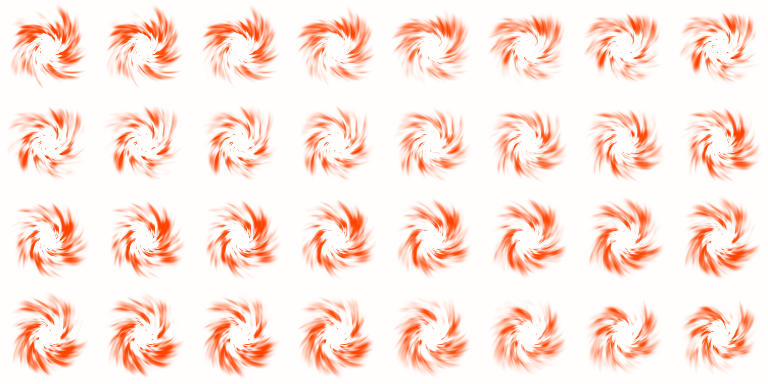
Reproduce this pattern procedurally as a Shadertoy shader.

```glsl
// A sheet of swirling fire rings, eight across and four down, on white.
// Each ring is periodic noise in twisted polar coordinates, cut by soft radial
// edges; a frame number moves the noise a little from one ring to the next.

const vec2  GRID        = vec2(8.0, 4.0);
const vec3  PAPER       = vec3(1.0, 0.995, 0.993);
const vec3  FLAME       = vec3(1.0, 0.26, 0.0);
const float TWIST       = 0.95;              // angle gained per unit of log radius
const float SQUARENESS  = 0.05;              // pull of the outline to the corners
const vec2  INNER_EDGE  = vec2(0.125, 0.225); // radii in cells
const vec2  OUTER_EDGE  = vec2(0.21, 0.41);
const float INNER_RAG   = 0.32;              // how far streaks break the edges
const float OUTER_RAG   = 0.24;
const vec2  HEAT_RANGE  = vec2(0.30, 0.78);
const float STREAKS     = 18.0;              // coarsest streaks around a ring
const float RADIAL_FREQ = 2.4;
const float SPIKES      = 64.0;              // thin tips around the outline
const float SPIKE_REACH = 0.13;
const float FLOW        = 0.06;              // outward drift per frame
const float CHURN       = 0.12;              // change of noise per frame
const float TAU         = 6.2831853;

float hash(vec3 p) {
    return fract(sin(dot(p, vec3(127.1, 311.7, 74.7))) * 43758.5453);
}

// Lattice value, wrapped around the ring
float lattice(vec3 cell, float period) {
    return hash(vec3(mod(cell.x, period), cell.yz));
}

// Value noise, periodic in x
float ringNoise(vec3 p, float period) {
    vec3 i = floor(p);
    vec3 f = fract(p);
    f = f * f * (3.0 - 2.0 * f);
    vec2 layer;
    for (int k = 0; k < 2; k++) {
        vec3 c = i + vec3(0.0, 0.0, float(k));
        float low  = mix(lattice(c, period), lattice(c + vec3(1, 0, 0), period), f.x);
        float high = mix(lattice(c + vec3(0, 1, 0), period),
                         lattice(c + vec3(1, 1, 0), period), f.x);
        layer[k] = mix(low, high, f.y);
    }
    return mix(layer.x, layer.y, f.z);
}

// Three octaves of streaks along the spiral
float streakNoise(float turn, float logRadius, float frame) {
    float sum = 0.0;
    float period = STREAKS;
    float radial = RADIAL_FREQ;
    vec3 weight = vec3(0.42, 0.36, 0.22);
    for (int k = 0; k < 3; k++) {
        vec3 p = vec3(turn * period,
                      (logRadius - frame * FLOW) * radial,
                      frame * CHURN + float(k) * 17.0);
        sum += weight[k] * ringNoise(p, period);
        period *= 2.0;
        radial *= 1.5;
    }
    return sum;
}

float fireRing(vec2 p, float frame) {
    float radius = max(length(p), 0.01);
    float angle = atan(p.y, p.x);
    float logRadius = log(radius);
    float turn = fract((angle - TWIST * logRadius) / TAU);
    float streak = streakNoise(turn, logRadius, frame);
    float ragged = streak - 0.5;
    float spike = ringNoise(vec3(turn * SPIKES, logRadius, frame * CHURN + 71.0), SPIKES) - 0.5;

    // Spiky, fading outer fringe and broken inner rim
    float outline = radius * (1.0 + SQUARENESS * cos(4.0 * angle));
    outline -= ragged * OUTER_RAG + spike * SPIKE_REACH;
    float outer = 1.0 - smoothstep(OUTER_EDGE.x, OUTER_EDGE.y, outline);
    float inner = smoothstep(INNER_EDGE.x, INNER_EDGE.y, radius + ragged * INNER_RAG);
    float border = 1.0 - smoothstep(0.36, 0.49, radius);
    float heat = smoothstep(HEAT_RANGE.x, HEAT_RANGE.y, streak);
    return heat * outer * inner * border;
}

void mainImage(out vec4 fragColor, in vec2 fragCoord) {
    vec2 sheet = fragCoord / iResolution.xy * GRID;
    vec2 cell = floor(sheet);

    // Frames run left to right, top row first
    float frame = cell.x + GRID.x * (GRID.y - 1.0 - cell.y);
    float fire = fireRing(fract(sheet) - 0.5, frame);
    fragColor = vec4(mix(PAPER, FLAME, fire), 1.0);
}
```
